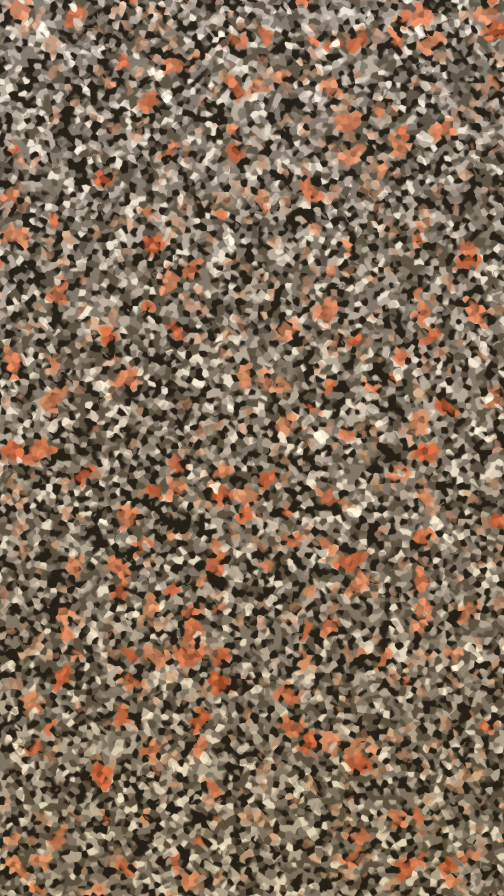
Give the GLSL for this texture, as a WebGL 1 fragment shader.

```glsl
precision highp float;
// Polished granite: fine blended cells of dark, brown, grey and pale mineral,
// overlaid with scattered, ragged grains of tan, grey, orange and cream.
// Lengths are in canvas widths; the stone turns from cool to warm downwards.
uniform vec2 u_resolution;

const vec3 BLACK_MICA = vec3(0.15, 0.13, 0.09);
const vec3 BROWN = vec3(0.37, 0.33, 0.26);
const vec3 GREY = vec3(0.51, 0.47, 0.41);
const vec3 PALE = vec3(0.71, 0.66, 0.59);
const vec3 CREAM = vec3(0.91, 0.87, 0.78);
const vec3 TAN = vec3(0.68, 0.51, 0.39);
const vec3 RUST = vec3(0.74, 0.35, 0.20);
const vec3 SALMON = vec3(0.79, 0.53, 0.38);

vec3 hash3(vec2 cell, float seed) {
  vec3 h = fract(vec3(cell.xyx + seed * 7.31) * vec3(0.1031, 0.1030, 0.0973));
  h += dot(h, h.yxz + 33.33);
  return fract((h.xxy + h.yzz) * h.zyx);
}

float luminance(vec3 color) {
  return dot(color, vec3(0.3, 0.59, 0.11));
}

// Layered sines that bend outlines by up to the given amount
vec2 waver(vec2 p, float amount) {
  vec2 wave = sin(p.yx * 117.0 + vec2(0.0, 2.1));
  wave += 0.6 * sin(p.yx * 263.0 + p * 91.0 + vec2(1.3, 4.0));
  return p + wave * amount;
}

vec3 mineral(float pick) {
  vec3 color = pick < 0.26 ? BLACK_MICA : BROWN;
  color = pick > 0.50 ? GREY : color;
  color = pick > 0.72 ? PALE : color;
  return pick > 0.91 ? CREAM : color;
}

// Cellular ground whose neighbouring grains melt slightly together
vec3 groundMass(vec2 p, float scale, float sharpness, float shift) {
  vec2 q = p * scale;
  vec2 base = floor(q);
  vec3 sum = vec3(0.0);
  float total = 0.0;
  for (int y = -1; y <= 1; y++) {
    for (int x = -1; x <= 1; x++) {
      vec2 cell = base + vec2(float(x), float(y));
      vec3 h = hash3(cell, 1.0);
      vec2 offset = q - cell - h.xy;
      float weight = exp(-sharpness * dot(offset, offset));
      sum += weight * mineral(h.z + shift);
      total += weight;
    }
  }
  return sum / max(total, 0.00001);
}

// Scattered oval grains: x is coverage, y a random value of the grain.
// The ground tone roughens each outline.
vec2 grains(vec2 p, float scale, float share, float roughness, float seed) {
  vec2 q = p * scale;
  vec2 base = floor(q);
  vec2 result = vec2(0.0);
  for (int y = -1; y <= 1; y++) {
    for (int x = -1; x <= 1; x++) {
      vec2 cell = base + vec2(float(x), float(y));
      vec3 place = hash3(cell, seed);
      vec3 form = hash3(cell, seed + 5.0);
      vec2 d = q - cell - mix(vec2(0.2), vec2(0.8), place.xy);
      float angle = form.x * 6.2832;
      vec2 axis = vec2(cos(angle), sin(angle));
      d = vec2(dot(d, axis) * 0.82, dot(d, vec2(-axis.y, axis.x)) * 1.2);
      float radius = mix(0.2, 0.5, form.y);
      float inside = smoothstep(-0.09, 0.09, radius - length(d) + roughness);
      inside *= step(place.z, share);
      result = inside > result.x ? vec2(inside, form.z) : result;
    }
  }
  return result;
}

void main() {
  vec2 p = gl_FragCoord.xy / u_resolution.x;
  float height = gl_FragCoord.y / u_resolution.y;
  vec2 bent = waver(p, 0.0035);

  // Fine ground, gathered into lighter and darker clusters
  vec2 cluster = grains(bent, 26.0, 0.7, 0.0, 11.0);
  float shift = cluster.x * (cluster.y - 0.5) * 0.3;
  vec3 color = groundMass(waver(p, 0.0008), 88.0, 9.0, shift);
  float tone = luminance(color) - 0.43;
  float shade = 1.0 + 0.45 * tone;

  // Larger grains, from muted to vivid
  vec2 tan1 = grains(bent, 34.0, 0.24, tone * 0.5, 21.0);
  color = mix(color, TAN * shade, tan1.x * 0.7);
  vec2 pale = grains(bent, 46.0, 0.14, tone * 0.4, 31.0);
  color = mix(color, mix(GREY, PALE, pale.y) * shade, pale.x * 0.75);
  vec2 orange = grains(bent, 22.0, 0.19, tone * 0.45, 41.0);
  color = mix(color, mix(RUST, SALMON, orange.y) * shade, orange.x * 0.88);
  vec2 cream = grains(bent, 40.0, 0.085, tone * 0.25, 51.0);
  color = mix(color, mix(PALE, CREAM, cream.y) * shade, cream.x * 0.9);

  // Cool sheen above, warm shadow below
  color *= mix(vec3(0.97, 0.95, 0.90), vec3(1.03, 1.04, 1.08), height);
  gl_FragColor = vec4(clamp(color, 0.0, 1.0), 1.0);
}
```
